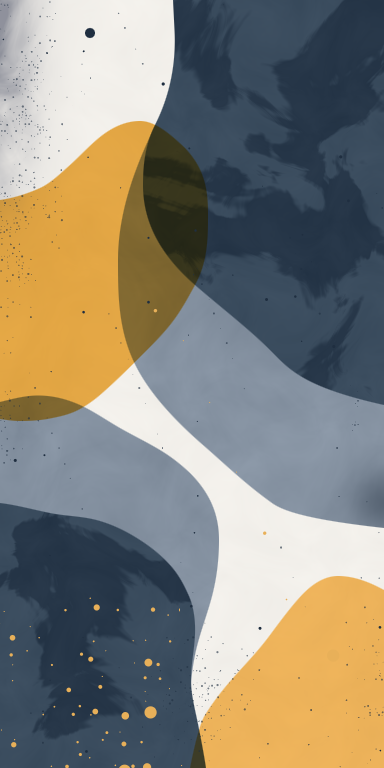
A Shadertoy shader for this background:

```glsl
// Abstract paper collage: flowing navy, slate and amber shapes that overlap
// like ink. Edges are smooth Hermite curves; layered sines give the watercolour
// washes, and a hashed cell grid scatters the grain, specks and paint drops.

#define SHEET vec2(384.0, 768.0) // design grid stretched over the canvas, y down
#define PAPER vec3(0.95, 0.94, 0.92)
#define STAIN vec3(0.56, 0.57, 0.61)
#define SLATE vec3(0.52, 0.57, 0.63)
#define NAVY  vec3(0.23, 0.30, 0.37)
#define INK   vec3(0.12, 0.18, 0.25)
#define AMBER_HIGH vec3(0.87, 0.64, 0.26)
#define AMBER_LOW  vec3(0.91, 0.69, 0.35)
#define WASH_SIZE 75.0

vec3 hash3(vec2 p) {
    vec3 k = vec3(dot(p, vec2(127.1, 311.7)), dot(p, vec2(269.5, 183.3)), dot(p, vec2(419.2, 371.9)));
    return fract(sin(k) * 43758.5);
}

// Layered, turned and bent sines
float wash(vec2 p) {
    float sum = 0.0, amp = 0.5;
    for (int i = 0; i < 5; i++) {
        p = mat2(1.5, 1.1, -1.1, 1.5) * p + sin(p.yx * 1.2) + 1.7;
        sum += amp * sin(p.x) * sin(p.y);
        amp *= 0.56;
    }
    return sum;
}

// Smooth curve through knots (position, value, slope), straight beyond the ends
float curve(float t, vec3 k[6]) {
    float v = k[0].y + k[0].z * (t - k[0].x);
    for (int i = 0; i < 5; i++) {
        vec3 a = k[i], b = k[i + 1];
        if (t > a.x) {
            float w = b.x - a.x, s = clamp((t - a.x) / w, 0.0, 1.0), r = 1.0 - s;
            v = a.y * r * r * (1.0 + 2.0 * s) + b.y * s * s * (3.0 - 2.0 * s)
              + w * s * r * (a.z * r - b.z * s) + b.z * max(t - b.x, 0.0);
        }
    }
    return v;
}

// Antialiased inside of a field that is negative within the shape
float cover(float d) {
    return clamp(0.5 - d / max(fwidth(d), 1e-4), 0.0, 1.0);
}

// One random dot in some of the grid cells
float specks(vec2 q, float cell, float density, float radius) {
    vec2 id = floor(q / cell);
    vec3 h = hash3(id);
    float r = radius * mix(0.25, 1.0, h.z * h.z);
    float d = length(q - (id + 0.25 + 0.5 * h.xy) * cell) - r;
    float px = SHEET.x / iResolution.x;
    return step(hash3(id + 37.0).x, density) * clamp(0.5 - d / px, 0.0, 1.0);
}

// Soft elliptical spot
float spot(vec2 q, vec2 centre, vec2 size) {
    vec2 e = (q - centre) / size;
    return exp(-dot(e, e));
}

void mainImage(out vec4 fragColor, in vec2 fragCoord) {
    vec2 uv = fragCoord / iResolution.xy;
    vec2 q = vec2(uv.x, 1.0 - uv.y) * SHEET;
    float broad = wash(q / WASH_SIZE), fine = wash(q / 28.0 + 9.0);

    // Shape fields
    float navyTop = curve(q.y, vec3[6](vec3(30, 174.5, 0.05), vec3(125, 155, -0.5), vec3(185, 143, 0),
        vec3(285, 195, 1.15), vec3(350, 270, 1), vec3(405, 384, 4.5))) - q.x;
    float slateTop = curve(q.y, vec3[6](vec3(122, 157, -0.5), vec3(260, 118, 0), vec3(360, 133, 0.45),
        vec3(445, 203, 1.15), vec3(503, 272, 1.4), vec3(528, 384, 9))) - q.x;
    float amberTop = max(curve(q.x, vec3[6](vec3(0, 200, -0.15), vec3(40, 188, -0.45), vec3(70, 165, -0.9),
        vec3(100, 137, -0.8), vec3(140, 121, 0), vec3(185, 148, 0.95))) - q.y,
        q.x - curve(q.y, vec3[6](vec3(148, 185, 0.95), vec3(215, 208, 0), vec3(285, 195, -0.55),
        vec3(325, 170, -0.8), vec3(362, 135, -1), vec3(395, 100, -1.15))));
    amberTop = max(amberTop, q.y - curve(q.x, vec3[6](vec3(0, 419, 0.15), vec3(20, 421, 0),
        vec3(50, 418.5, -0.2), vec3(80, 409, -0.55), vec3(100, 395, -0.85), vec3(135, 364.5, -0.87))));
    float slateLow = max(curve(q.x, vec3[6](vec3(0, 402, -0.25), vec3(38, 395.5, 0), vec3(80, 405, 0.45),
        vec3(120, 428, 0.57), vec3(160, 450, 0.6), vec3(190, 473, 0.95))) - q.y,
        q.x - curve(q.y, vec3[6](vec3(473, 190, 1), vec3(540, 219, 0), vec3(600, 211, -0.28),
        vec3(655, 195, -0.2), vec3(690, 191, 0), vec3(768, 191, 0))));
    float navyLow = max(curve(q.x, vec3[6](vec3(0, 503, 0.12), vec3(50, 513, 0.2), vec3(100, 521, 0.3),
        vec3(140, 540, 0.65), vec3(170, 565, 1.1), vec3(200, 600, 1.2))) - q.y,
        q.x - curve(q.y, vec3[6](vec3(565, 170, 0.9), vec3(595, 188.5, 0.45), vec3(625, 195, 0.05),
        vec3(680, 191, 0), vec3(724, 198, 0.2), vec3(768, 206, 0.15))));
    float amberLow = curve(q.x, vec3[6](vec3(190, 768, -5), vec3(205, 715, -1.6), vec3(270, 635, -1.35),
        vec3(300, 597, -1.1), vec3(338, 576, 0), vec3(384, 590, 0.55))) - q.y;

    // Paper with a smoky corner
    float smoke = spot(q, vec2(-8, 60), vec2(42, 120)) * (0.85 + 0.6 * broad + 0.4 * fine);
    vec3 col = mix(PAPER + 0.012 * fine, STAIN, clamp(smoke, 0.0, 1.0));

    // Slate and navy pigments
    vec3 slate = SLATE + 0.035 * broad + 0.02 * fine - 0.16 * spot(q, vec2(384, 502), vec2(32, 30));
    float pools = max(spot(q, vec2(262, 210), vec2(95, 140)), spot(q, vec2(95, 590), vec2(100, 65)));
    pools = max(pools, spot(q, vec2(378, 15), vec2(70, 50)));
    float ink = smoothstep(-0.1, 0.12, broad + 0.3 * fine + 0.7 * pools - 0.33);
    vec3 navy = mix(NAVY, INK, 0.75 * ink) + 0.018 * fine;
    col = mix(col, slate, max(cover(slateTop), cover(slateLow)));
    col = mix(col, navy, max(cover(navyTop), cover(navyLow)));

    // Amber multiplies whatever lies below
    col = mix(col, col * (AMBER_HIGH + 0.012 * broad) * 1.06 + 0.012, cover(amberTop));
    col = mix(col, col * (AMBER_LOW + 0.012 * broad) * 1.06 + 0.012, cover(amberLow));

    // Worn grain, stray specks and the single large dot
    float worn = spot(q, vec2(0, 245), vec2(35, 60)) + spot(q, vec2(0, 400), vec2(25, 35))
        + spot(q, vec2(20, 100), vec2(35, 100)) + spot(q, vec2(205, 700), vec2(35, 45))
        + spot(q, vec2(384, 690), vec2(25, 70)) + spot(q, vec2(355, 418), vec2(4, 25));
    col = mix(col, INK, 0.6 * specks(q, 3.0, 0.4 * worn * (0.6 + fine), 1.1));
    col = mix(col, INK, specks(q + 11.0, 37.0, 0.22, 1.6));
    col = mix(col, INK, cover(length(q - vec2(90, 33)) - 5.0));

    // Amber drops on the lower navy
    float splash = cover(navyLow) * smoothstep(585.0, 610.0, q.y) * (1.0 - smoothstep(150.0, 190.0, q.x));
    float drops = max(specks(q, 27.0, 0.45 * splash, 6.5), specks(q + 5.0, 13.0, 0.28 * splash, 1.8));
    col = mix(col, AMBER_LOW, drops);

    fragColor = vec4(clamp(col, 0.0, 1.0), 1.0);
}
```
